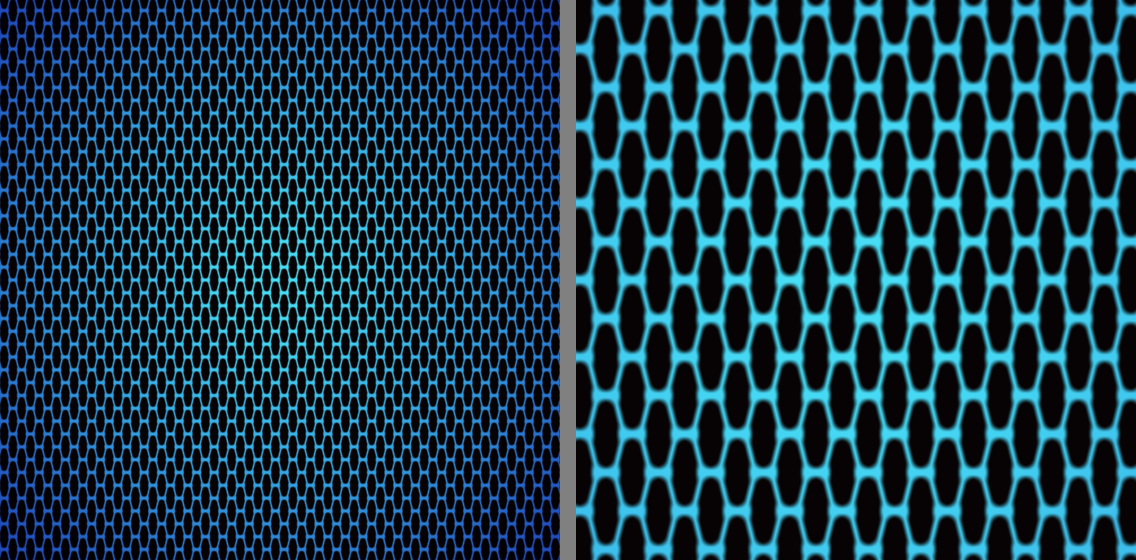
Left: the whole. Right: its middle third, enlarged.
Write a WebGL 1 fragment shader that draws this pattern.

```glsl
precision highp float;
// Glowing wire mesh of tall hexagons on near-black, lit from the centre.
// Each cell is mirrored into one quarter, where thick bars and thin sides blend
// into filleted forks; a radial ramp runs from cyan to deep blue.

uniform vec2 u_resolution;

#define REPEATS vec2(32.0, 21.82)        // cells across and down
#define MESH_ORIGIN vec2(0.4918, 0.5)    // centre of one horizontal bar
#define BAR_HALF_LENGTH 0.160            // fraction of the cell width
#define BAR_RADIUS 0.0027                // half thickness, canvas units
#define SIDE_RADIUS 0.0014
#define FILLET 0.0045                    // blend size where wires fork
#define EDGE_SOFTNESS 0.0018
#define CENTRE_COLOUR vec3(0.28, 0.87, 0.96)
#define MIDDLE_COLOUR vec3(0.20, 0.64, 0.89)
#define CORNER_COLOUR vec3(0.12, 0.28, 0.73)
#define GROUND_COLOUR vec3(0.028, 0.008, 0.010)

float segmentDistance(vec2 p, vec2 a, vec2 b) {
  vec2 ap = p - a;
  vec2 ab = b - a;
  return length(ap - ab * clamp(dot(ap, ab) / dot(ab, ab), 0.0, 1.0));
}

float smoothMin(float a, float b, float k) {
  float h = max(k - abs(a - b), 0.0) / k;
  return min(a, b) - 0.25 * k * h * h;
}

// Mirror the plane into a quarter cell with bars at two opposite corners.
vec2 foldToQuarter(vec2 p, vec2 cell) {
  return abs(mod(p - MESH_ORIGIN + 0.5 * cell, cell) - 0.5 * cell);
}

float wireCoverage(vec2 p, float softness) {
  vec2 cell = 1.0 / REPEATS;
  vec2 corner = 0.5 * cell;
  vec2 q = foldToQuarter(p, cell);
  vec2 barEnd = vec2(BAR_HALF_LENGTH * cell.x, 0.0);

  float bars = min(segmentDistance(q, vec2(0.0), barEnd),
                   segmentDistance(q, corner - barEnd, corner));
  float side = segmentDistance(q, barEnd, corner - barEnd);
  float d = smoothMin(bars - BAR_RADIUS, side - SIDE_RADIUS, FILLET);
  return 1.0 - smoothstep(-softness, softness, d);
}

vec3 wireColour(float radius) {
  vec3 inner = mix(CENTRE_COLOUR, MIDDLE_COLOUR, smoothstep(0.0, 0.42, radius));
  return mix(inner, CORNER_COLOUR, smoothstep(0.30, 0.74, radius));
}

void main() {
  vec2 uv = gl_FragCoord.xy / u_resolution;
  float pixel = 1.0 / min(u_resolution.x, u_resolution.y);
  float radius = length(uv - 0.5);

  // Ground cools slightly towards the corners.
  vec3 ground = mix(GROUND_COLOUR, vec3(0.010, 0.004, 0.025),
                    smoothstep(0.40, 0.74, radius));
  float wire = wireCoverage(uv, max(EDGE_SOFTNESS, 0.7 * pixel));
  gl_FragColor = vec4(mix(ground, wireColour(radius), wire), 1.0);
}
```
